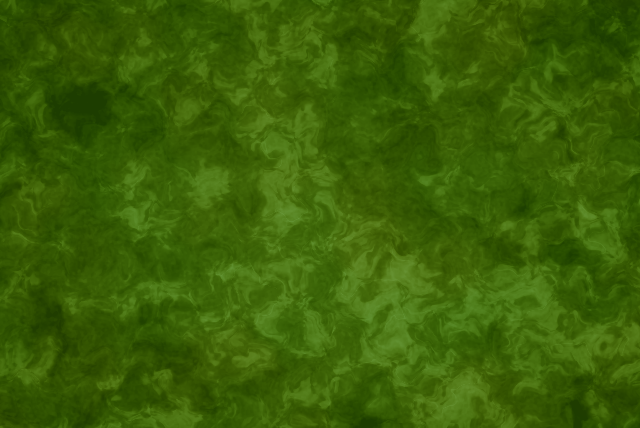
Give the GLSL for this texture, as a WebGL 2 fragment shader.

```glsl
#version 300 es
precision highp float;

uniform vec2 u_resolution;
out vec4 fragColor;

vec3 hash3(vec2 cell) {
  vec3 q = fract(cell.xyx * vec3(0.1031, 0.1030, 0.0973));
  q += dot(q, q.yxz + 33.33);
  return fract((q.xxy + q.yzz) * q.zyx);
}

// Soft cellular noise: random cell values blended by distance, -1 to 1
float cellNoise(vec2 p) {
  vec2 base = floor(p);
  float total = 0.0, weights = 0.0;
  for (int y = -1; y <= 1; y++) {
    for (int x = -1; x <= 1; x++) {
      vec2 cell = base + vec2(x, y);
      vec3 h = hash3(cell + 200.0);
      vec2 d = cell + h.xy - p;
      float w = exp(-6.0 * dot(d, d));
      total += w * (2.0 * h.z - 1.0);
      weights += w;
    }
  }
  return total / weights;
}

// Octaves are rotated to hide the cell grid
float layers(vec2 p, int octaves, float gain) {
  float sum = 0.0, amp = 1.0;
  for (int i = 0; i < octaves; i++) {
    sum += amp * cellNoise(p);
    p = mat2(1.64, 1.21, -1.21, 1.64) * p + 17.3;
    amp *= gain;
  }
  return sum;
}

void main() {
  vec2 uv = gl_FragCoord.xy / u_resolution;
  vec2 p = gl_FragCoord.xy / u_resolution.y;

  // Ragged distortion of the coordinates
  vec2 warp = vec2(layers(p * 13.0 + 5.0, 2, 0.6), layers(p * 13.0 + 41.0, 2, 0.6));
  vec2 q = p + 0.022 * warp;

  // Broad clouds and fine mottling
  float clouds = layers(q * 3.2 + 3.0, 4, 0.62);
  float mottle = layers(q * vec2(14.0, 16.0) + 60.0, 4, 0.8);
  float grain = cellNoise(p * 165.0);

  // Worn light patches, dark stains and thin pale veins
  float patches = smoothstep(0.1, 1.2, mottle + 0.6 * clouds);
  float stains = smoothstep(0.45, 0.95, layers(q * 7.0 + 90.0, 3, 0.6));
  float ridge = abs(layers(q * 10.0 + 130.0, 3, 0.6));
  float veins = (1.0 - smoothstep(0.0, 0.09, ridge)) * smoothstep(-0.1, 0.7, clouds + 0.4 * mottle);

  // Darker borders, strongest at the top and in the corners
  vec2 edge = 2.0 * (uv - vec2(0.5, 0.44));
  float shade = dot(edge, edge) - 0.68;

  float green = 0.369 + 0.034 * clouds + 0.038 * mottle + 0.016 * grain;
  green += 0.055 * patches + 0.035 * veins - 0.045 * stains - 0.044 * shade;
  green = clamp(green, 0.24, 0.58);

  // Tone ramp from deep to pale green, with slight hue drift
  float lift = max(green - 0.29, 0.0);
  float drift = layers(q * 5.0 + 170.0, 2, 0.6);
  vec3 color = vec3(0.16 + 0.81 * (green - 0.29), green, 2.5 * lift * lift);
  color.r += 0.016 * drift;
  fragColor = vec4(clamp(color, 0.0, 1.0), 1.0);
}
```
